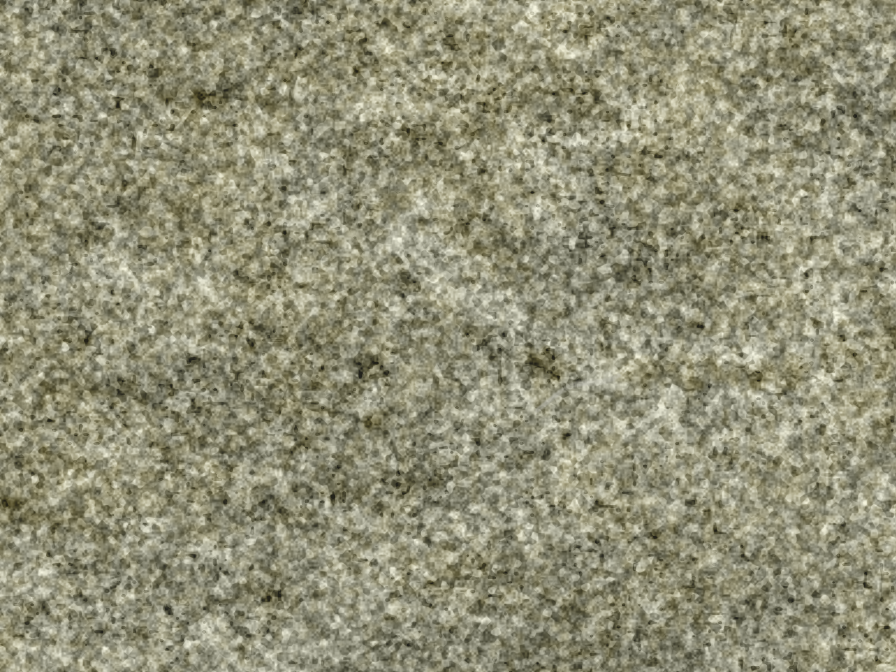
This texture is drawn by a WebGL 1 fragment shader. Its source:

```glsl
precision highp float;
// Weathered granite face: olive-grey crystal grain over shallow, top-lit ledges.
uniform vec2 u_resolution;

float hash(vec2 p) {
  vec3 q = fract(vec3(p.xyx) * 0.1031);
  q += dot(q, q.yzx + 33.33);
  return fract((q.x + q.y) * q.z);
}

float noise(vec2 p) {
  vec2 i = floor(p), f = fract(p);
  f = f * f * (3.0 - 2.0 * f);
  return mix(mix(hash(i), hash(i + vec2(1.0, 0.0)), f.x),
             mix(hash(i + vec2(0.0, 1.0)), hash(i + 1.0), f.x), f.y);
}

float fbm(vec2 p) {
  float sum = 0.0, amp = 0.5;
  for (int i = 0; i < 5; i++) {
    sum += amp * noise(p);
    p = mat2(0.96, -0.28, 0.28, 0.96) * p * 2.03 + 17.3;
    amp *= 0.5;
  }
  return sum;
}

// Rock height, stretched sideways and tilted gently down to the right.
float rockHeight(vec2 p) {
  vec2 warp = vec2(noise(p * 5.0 + 9.0), noise(p * 5.0 + 31.0)) - 0.5;
  vec2 q = p + 0.09 * warp;
  return fbm(vec2(q.x * 3.2 - q.y * 0.6, q.y * 5.5 + q.x * 0.9) + 4.0);
}

// Soft-edged crystals, each with its own tone.
float crystals(vec2 p) {
  vec2 cell = floor(p);
  float tone = 0.0, total = 0.0;
  for (int y = -1; y <= 1; y++) {
    for (int x = -1; x <= 1; x++) {
      vec2 id = cell + vec2(float(x), float(y));
      vec2 seed = id + vec2(hash(id + 5.7), hash(id + 71.3));
      float weight = exp(-14.0 * length(p - seed));
      tone += weight * hash(id + 140.9);
      total += weight;
    }
  }
  return tone / total;
}

float segmentDistance(vec2 p, vec2 a, vec2 b) {
  vec2 ab = b - a;
  return length(p - a - ab * clamp(dot(p - a, ab) / dot(ab, ab), 0.0, 1.0));
}

void main() {
  vec2 p = gl_FragCoord.xy / u_resolution.y;

  // Broad relief lit from above, with deeper shade under the ledges
  float slope = rockHeight(p) - rockHeight(p + vec2(-0.008, 0.025));
  float shade = smoothstep(0.06, 0.22, -slope);
  float tone = 0.575 + 0.5 * clamp(slope, -0.2, 0.2) - 0.09 * shade;
  tone += 0.14 * (noise(p * vec2(5.0, 7.0) + 60.0) - 0.5);

  // Pale broken ridge, the hollow at its foot and a shadowed ledge beside it
  vec2 rough = p + 0.045 * (vec2(fbm(p * 22.0), fbm(p * 22.0 + 50.0)) - 0.48);
  float ridge = segmentDistance(rough, vec2(0.60, 0.64), vec2(0.78, 0.51));
  float pale = 1.0 - smoothstep(0.012, 0.045, ridge);
  float hollow = 1.0 - smoothstep(0.012, 0.036, length((rough - vec2(0.81, 0.455)) * vec2(0.8, 1.0)));
  float ledge = 1.0 - smoothstep(0.005, 0.035, segmentDistance(rough, vec2(0.95, 0.44), vec2(1.18, 0.445)));
  tone += 0.10 * pale - 0.17 * hollow - 0.12 * ledge;

  // Mineral grain from clusters down to fine grit
  tone += 0.17 * (noise(p * 52.0) - 0.5);
  tone += 0.24 * (noise(p * 115.0 + 8.0) - 0.5);
  tone += 0.26 * (crystals(p * 105.0) - 0.5);
  tone += 0.22 * (noise(p * 290.0 + 21.0) - 0.5);

  // Dark mica specks gathered in loose patches
  float speck = smoothstep(0.70, 0.88, noise(p * vec2(125.0, 150.0) + 90.0));
  tone -= 0.19 * speck * smoothstep(0.25, 0.65, noise(p * 24.0 + 13.0));

  // Olive staining in shade and towards the top, cool grey elsewhere
  float stain = 0.30 + 0.30 * (p.y - 0.5) + 0.9 * (fbm(p * 7.0 + 40.0) - 0.48);
  stain += 0.5 * shade + 0.5 * hollow + 0.5 * ledge - 0.35 * pale;
  stain += 0.8 * (noise(p * 75.0 + 33.0) - 0.5);
  stain = clamp(stain, 0.0, 1.0) * (1.0 - 0.5 * smoothstep(0.62, 0.85, tone));
  vec3 tint = mix(vec3(0.008, 0.008, -0.068), vec3(0.022, 0.0, -0.145), stain);
  tone = clamp(tone, 0.13, 0.95);
  vec3 color = tone + tint * smoothstep(0.0, 0.35, tone);

  // Thin pale web strand trailing from the hollow
  vec2 bend = p + vec2(0.0, 0.008 * sin(p.x * 50.0));
  float strand = 1.0 - smoothstep(0.0015, 0.006, segmentDistance(bend, vec2(0.80, 0.396), vec2(0.92, 0.448)));
  color = mix(color, vec3(0.75, 0.75, 0.71), 0.5 * strand * noise(p * 45.0 + 3.0) + 0.15 * strand);

  gl_FragColor = vec4(clamp(color, 0.0, 1.0), 1.0);
}
```
